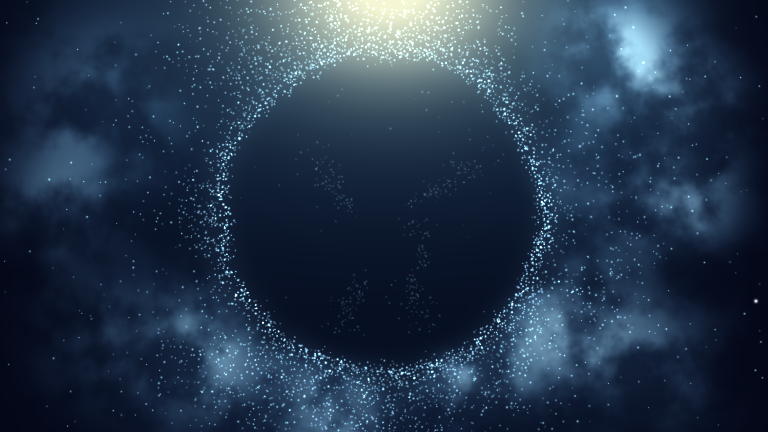
A WebGL 2 fragment shader for this background:

```glsl
#version 300 es
precision highp float;
// A ring of glittering dust in deep blue mist, lit by a pale glow from above.

#define NIGHT vec3(0.010, 0.022, 0.085)
#define DEEP vec3(0.062, 0.135, 0.235)
#define MIST_DIM vec3(0.27, 0.47, 0.62)
#define MIST_LIT vec3(0.52, 0.67, 0.69)
#define HALO vec3(0.27, 0.33, 0.29)
#define PALE vec3(0.96, 0.97, 0.83)
#define DUST vec3(0.60, 0.82, 0.88)
#define RING_CENTER vec2(-0.003, 0.006)
#define RING_RADIUS 0.374
#define GLOW_CENTER vec2(0.014, 0.53)
#define DUST_LAYERS 6
#define DUST_SIZE 0.0022

uniform vec2 u_resolution;
out vec4 outColor;

// Mist banks: center, radius, strength
const vec4 BANKS[12] = vec4[](
  vec4(0.54, 0.38, 0.14, 1.00), vec4(0.70, 0.26, 0.11, 0.65),
  vec4(0.69, 0.04, 0.12, 0.75), vec4(0.49, 0.06, 0.14, 0.38),
  vec4(0.41, -0.27, 0.14, 0.72), vec4(0.21, -0.37, 0.10, 0.85),
  vec4(0.60, -0.33, 0.16, 0.46), vec4(-0.66, 0.27, 0.18, 0.42),
  vec4(-0.75, 0.04, 0.13, 0.40), vec4(-0.42, -0.32, 0.15, 0.72),
  vec4(-0.12, -0.46, 0.14, 0.60), vec4(-0.66, -0.28, 0.14, 0.25));

// Faint inner streaks: bright end, fading end
const vec4 STREAKS[5] = vec4[](
  vec4(-0.07, 0.01, -0.17, 0.14), vec4(0.06, 0.03, 0.22, 0.12),
  vec4(0.09, -0.11, 0.08, 0.00), vec4(-0.04, -0.13, -0.10, -0.25),
  vec4(0.06, -0.13, 0.09, -0.26));

float hash(vec2 p) {
  vec3 q = fract(p.xyx * 0.1031);
  q += dot(q, q.yzx + 33.33);
  return fract((q.x + q.y) * q.z);
}

float noise(vec2 p) {
  vec2 i = floor(p), f = fract(p);
  f = f * f * (3.0 - 2.0 * f);
  return mix(mix(hash(i), hash(i + vec2(1, 0)), f.x),
             mix(hash(i + vec2(0, 1)), hash(i + vec2(1, 1)), f.x), f.y);
}

float fbm(vec2 p) {
  float sum = 0.0, amp = 0.5;
  for (int i = 0; i < 5; i++) {
    sum += amp * noise(p);
    p = mat2(1.6, 1.2, -1.2, 1.6) * p + 7.3;
    amp *= 0.5;
  }
  return sum;
}

mat2 rotate(float a) { return mat2(cos(a), sin(a), -sin(a), cos(a)); }

float gauss(float x) { return exp(-x * x); }

float mistAmount(vec2 p) {
  float bank = 0.0;
  for (int i = 0; i < 12; i++)
    bank += BANKS[i].w * gauss(length(p - BANKS[i].xy) / BANKS[i].z);
  float puff = smoothstep(0.25, 0.72, fbm(p * 8.5 + 11.0));
  float outside = smoothstep(0.30, 0.43, length(p - RING_CENTER));
  return bank * (0.25 + 0.95 * puff) * outside;
}

// Chance of a dust grain (x) and its brightness (y)
vec2 dustField(vec2 p) {
  vec2 q = p - RING_CENTER;
  float r = length(q), off = r - RING_RADIUS;
  off += 0.025 * (noise(p * 9.0) - 0.5);
  float side = q.x * q.x / max(r * r, 0.0001);
  float low = smoothstep(0.1, -0.36, q.y);
  float band = off < 0.0 ? gauss(off / 0.014) : exp(-off / 0.022);
  float patches = smoothstep(0.35, 0.75, noise(p * 5.0 + 4.0));
  float scatter = smoothstep(-0.01, 0.03, off) * gauss(off / 0.20);
  float streak = 0.0;
  for (int i = 0; i < 5; i++) {
    vec2 a = STREAKS[i].xy, d = STREAKS[i].zw - a;
    float t = clamp(dot(p - a, d) / dot(d, d), 0.0, 1.0);
    streak += gauss(length(p - a - d * t) / (0.008 + 0.03 * t)) * (1.0 - 0.8 * t);
  }
  float chance = 0.42 * band + scatter * (0.03 + 0.13 * patches) + 0.35 * streak + 0.0015;
  float shine = 0.60 + band * (0.55 * side * side + 0.30 * low);
  return vec2(chance, shine * mix(0.35, 1.0, smoothstep(-0.07, -0.01, off)));
}

float dust(vec2 p) {
  float sum = 0.0;
  for (int i = 0; i < DUST_LAYERS; i++) {
    float k = float(i), scale = 78.0 + 8.0 * k;
    mat2 turn = rotate(0.4 + 1.1 * k);
    vec2 g = turn * p * scale + 200.0, cell = floor(g);
    vec2 key = cell + 37.0 * k;
    vec2 spot = 0.3 + 0.4 * vec2(hash(key + 5.1), hash(key + 71.7));
    vec2 field = dustField((cell + 0.5 - 200.0) * turn / scale);
    float size = DUST_SIZE * mix(0.65, 1.15, hash(key + 13.3));
    float grain = gauss(length(g - cell - spot) / scale / size);
    float light = 0.3 + 0.9 * hash(key + 41.9);
    sum += grain * light * field.y * step(hash(key), field.x);
  }
  return sum;
}

void main() {
  vec2 p = (gl_FragCoord.xy - 0.5 * u_resolution) / u_resolution.y;

  // Deep water, darker at the sides and below
  float sides = exp(-pow(abs(p.x) / 0.72, 4.0));
  vec3 color = mix(NIGHT, DEEP, sides * (0.32 + 0.68 * smoothstep(-0.30, 0.42, p.y)));

  // Mist and a soft haze along the ring
  float mist = mistAmount(p);
  color += mix(MIST_DIM, MIST_LIT, min(mist, 1.0)) * mist;
  float r = length(p - RING_CENTER);
  color += DUST * 0.05 * gauss((r - RING_RADIUS - 0.01) / 0.045);

  // Overhead glow and its wide halo
  float d = length((p - GLOW_CENTER) * vec2(1.0, 1.35));
  color += HALO * gauss(d / 0.42);
  color = mix(color, PALE, min(1.1 * gauss(d / 0.235), 1.0));

  // Dust, and one near star at the right
  color += DUST * dust(p);
  color += gauss(length(p - vec2(0.861, -0.197)) / 0.004);
  outColor = vec4(min(color, 1.0), 1.0);
}
```
